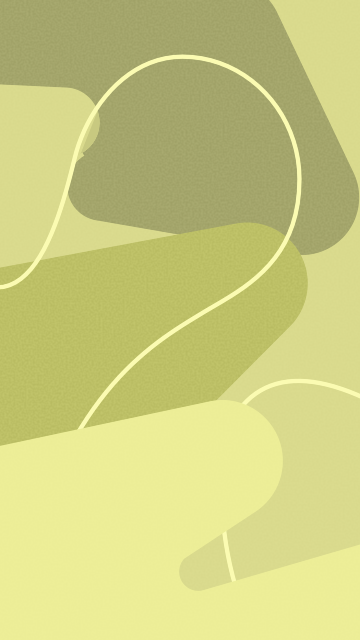
A Shadertoy shader for this background:

```glsl
// Layered rounded slabs in olive, moss and pale yellow with a thin looping line.
// Slabs are inflated quads joined or cut by distance operations, the line is a
// chain of cubic curves, and gradient noise adds a fine paper grain.

const vec2 CANVAS = vec2(4.34, 7.68);      // working size, y up
const vec3 BACKDROP = vec3(0.853, 0.855, 0.553);
const vec3 OLIVE = vec3(0.642, 0.648, 0.420);
const vec3 MOSS = vec3(0.740, 0.752, 0.400);
const vec3 PALE = vec3(0.927, 0.931, 0.592);
const vec3 TONGUE_TINT = vec3(0.785, 0.787, 0.500);
const vec3 LINE_COLOR = vec3(0.985, 0.985, 0.700);
const float LINE_RADIUS = 0.026;
const float GRAIN_SCALE = 38.0;
const float GRAIN_STRENGTH = 0.035;
const int CURVE_STEPS = 20;

// Control points; neighbouring cubics share their end points
const vec2 LOOP[16] = vec2[16](
    vec2(-0.04, 4.23), vec2(0.50, 4.23), vec2(0.75, 5.18), vec2(0.90, 5.78),
    vec2(1.03, 6.33), vec2(1.50, 7.00), vec2(2.20, 7.00), vec2(2.98, 7.00),
    vec2(3.61, 6.33), vec2(3.61, 5.53), vec2(3.61, 4.48), vec2(2.85, 4.18),
    vec2(2.40, 3.90), vec2(1.95, 3.63), vec2(1.40, 3.28), vec2(0.90, 2.42));
const vec2 ARCH[7] = vec2[7](
    vec2(4.40, 2.90), vec2(3.75, 3.20), vec2(3.25, 3.18), vec2(2.93, 2.82),
    vec2(2.62, 2.48), vec2(2.59, 1.48), vec2(2.84, 0.64));

// Gradient noise
vec2 gradientAt(vec2 cell) {
    vec3 h = fract(cell.xyx * vec3(0.1031, 0.1030, 0.0973));
    h += dot(h, h.yzx + 33.33);
    float angle = 6.2832 * fract((h.x + h.y) * h.z);
    return vec2(cos(angle), sin(angle));
}

float gradientNoise(vec2 p) {
    vec2 i = floor(p), f = fract(p), e = vec2(1.0, 0.0);
    vec2 u = f * f * f * (f * (f * 6.0 - 15.0) + 10.0);
    float low = mix(dot(gradientAt(i), f), dot(gradientAt(i + e), f - e), u.x);
    float high = mix(dot(gradientAt(i + e.yx), f - e.yx),
                     dot(gradientAt(i + 1.0), f - 1.0), u.x);
    return mix(low, high, u.y);
}

// Distance functions
float segment(vec2 p, vec2 a, vec2 b) {
    vec2 ab = b - a;
    return length(p - a - ab * clamp(dot(p - a, ab) / dot(ab, ab), 0.0, 1.0));
}

// Negative to the left when travelling from a to b
float side(vec2 p, vec2 a, vec2 b) {
    vec2 d = normalize(b - a);
    return dot(p - a, vec2(d.y, -d.x));
}

float roundedQuad(vec2 p, vec2 a, vec2 b, vec2 c, vec2 d, float radius) {
    vec2 v[4] = vec2[4](a, b, c, d);
    float dist = 1e3, inside = 1.0;
    for (int i = 0; i < 4; i++) {
        vec2 s = v[i], t = v[(i + 1) % 4];
        dist = min(dist, segment(p, s, t));
        if ((s.y > p.y) != (t.y > p.y) &&
            p.x < s.x + (t.x - s.x) * (p.y - s.y) / (t.y - s.y)) inside = -inside;
    }
    return inside * dist - radius;
}

float cubic(vec2 p, vec2 a, vec2 b, vec2 c, vec2 d) {
    float dist = 1e3;
    vec2 last = a;
    for (int i = 1; i <= CURVE_STEPS; i++) {
        float t = float(i) / float(CURVE_STEPS), s = 1.0 - t;
        vec2 next = s*s*s*a + 3.0*s*s*t*b + 3.0*s*t*t*c + t*t*t*d;
        dist = min(dist, segment(p, last, next));
        last = next;
    }
    return dist;
}

float cover(float dist) {
    float halfPixel = 0.6 * CANVAS.y / iResolution.y;
    return 1.0 - smoothstep(-halfPixel, halfPixel, dist);
}

void mainImage(out vec4 fragColor, in vec2 fragCoord) {
    vec2 p = fragCoord / iResolution.xy * CANVAS;

    // Olive slab with a tongue-shaped notch flowing into a round lobe
    vec2 lobe = vec2(1.23, 5.45), tongueTip = vec2(0.78, 6.21), tongueRoot = vec2(-0.5, 6.27);
    float tongue = segment(p, tongueRoot, tongueTip) - 0.42;
    float leftOfLobe = max(side(p, lobe, tongueTip), side(p, lobe, lobe + vec2(0.17, 0.985)));
    float notch = min(tongue, max(leftOfLobe, side(p, tongueTip, tongueRoot)));
    float olive = roundedQuad(p, vec2(3.64, 5.31), vec2(2.72, 7.23),
                              vec2(-2.0, 7.23), vec2(-2.0, 6.28), 0.69);
    olive = min(max(olive, -notch), length(p - lobe) - 0.42);
    float tint = max(tongue, -side(p, vec2(0.95, 5.78), vec2(1.19, 6.38)));

    // Moss slab
    float moss = roundedQuad(p, vec2(2.98, 4.28), vec2(-1.0, 3.54),
                             vec2(-1.0, 1.9), vec2(-1.0, 0.3), 0.73);

    // Pale foreground, cut by a round-ended wedge
    float wedge = roundedQuad(p, vec2(2.39, 0.82), vec2(6.39, 3.44),
                              vec2(6.39, 2.7), vec2(6.39, 1.98), 0.23);
    float pale = roundedQuad(p, vec2(2.68, 2.15), vec2(-2.0, 1.16),
                             vec2(-2.0, 0.0), vec2(-2.0, -0.92), 0.73);
    pale = min(pale, max(side(p, vec2(2.24, 1.08), vec2(1.24, 0.68)), -wedge));

    // Thin line
    float line = 1e3;
    for (int i = 0; i < 15; i += 3) line = min(line, cubic(p, LOOP[i], LOOP[i+1], LOOP[i+2], LOOP[i+3]));
    for (int i = 0; i < 6; i += 3) line = min(line, cubic(p, ARCH[i], ARCH[i+1], ARCH[i+2], ARCH[i+3]));

    // Layers from back to front, with grain strongest on the dark slabs
    float grain = GRAIN_STRENGTH * gradientNoise(p * GRAIN_SCALE);
    vec3 color = BACKDROP + 0.3 * grain;
    color = mix(color, OLIVE + grain, cover(olive));
    color = mix(color, TONGUE_TINT, cover(tint));
    color = mix(color, MOSS + grain, cover(moss));
    color = mix(color, LINE_COLOR, cover(line - LINE_RADIUS));
    color = mix(color, PALE + 0.2 * grain, cover(pale));
    fragColor = vec4(color, 1.0);
}
```
